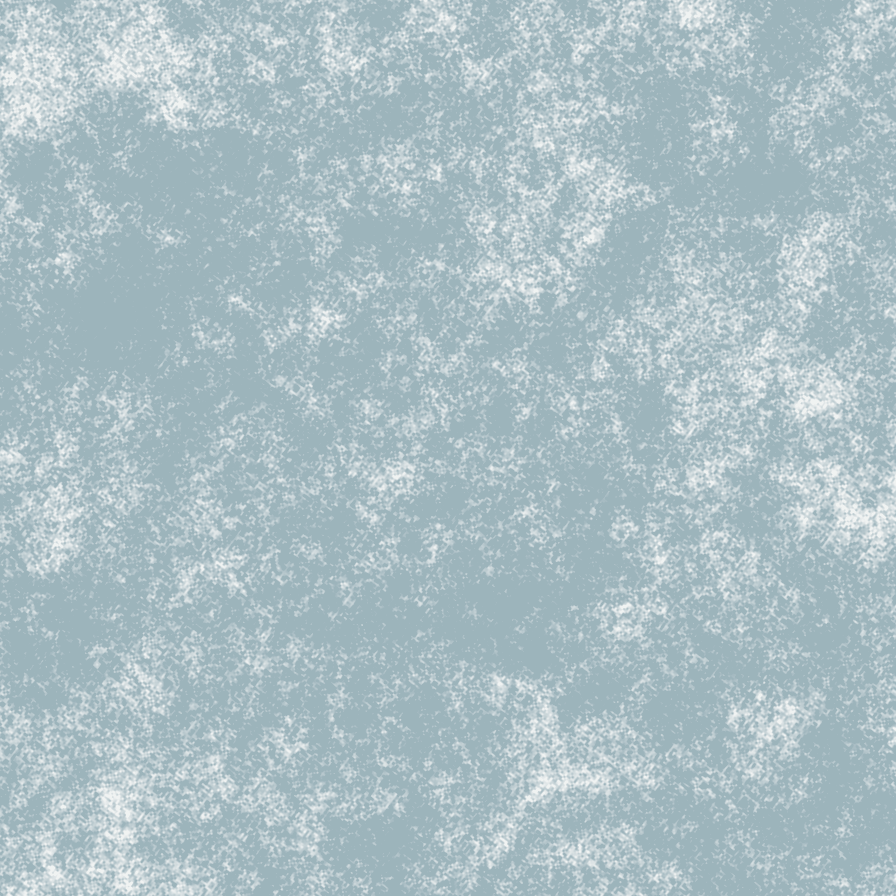
A WebGL 1 fragment shader for this texture:

```glsl
precision highp float;
// Pale frosted blue-grey surface with clumped white speckles.

uniform vec2 u_resolution;

const vec3 SLATE_BLUE = vec3(0.613, 0.704, 0.735);
const vec3 FROST_WHITE = vec3(0.943, 0.951, 0.950);

const int CLOUD_OCTAVES = 6;
const float CLOUD_SCALE = 6.0;    // largest clumps per canvas height
const float CLOUD_GAIN = 0.95;    // amplitude kept by each finer octave
const float GRAIN_SCALE = 390.0;  // speckles per canvas height
const float NOISE_DEVIATION = 0.2145;

// Rotates and doubles the domain, so that lattices never line up.
const mat2 OCTAVE_TURN = mat2(1.6, 1.2, -1.2, 1.6);
const mat2 GRAIN_TURN = mat2(0.8, 0.6, -0.6, 0.8);

float hash(vec2 cell) {
  vec3 p = fract(cell.xyx * 0.1031);
  p += dot(p, p.yzx + 33.33);
  return fract((p.x + p.y) * p.z);
}

// Smooth value noise with zero mean and roughly unit deviation.
float unitNoise(vec2 p) {
  vec2 cell = floor(p);
  vec2 f = fract(p);
  vec2 blend = f * f * (3.0 - 2.0 * f);
  float low = mix(hash(cell), hash(cell + vec2(1.0, 0.0)), blend.x);
  float high = mix(hash(cell + vec2(0.0, 1.0)), hash(cell + 1.0), blend.x);
  return (mix(low, high, blend.y) - 0.5) / NOISE_DEVIATION;
}

// Sum of octaves, rescaled to unit deviation.
float clouds(vec2 p, float gain) {
  float sum = 0.0;
  float power = 0.0;
  float amplitude = 1.0;
  for (int i = 0; i < CLOUD_OCTAVES; i++) {
    sum += amplitude * unitNoise(p);
    power += amplitude * amplitude;
    amplitude *= gain;
    p = OCTAVE_TURN * p + vec2(17.3, 41.7);
  }
  return sum / sqrt(power);
}

// Share of white: clumps and speckles above a bare floor.
float frostCover(vec2 uv) {
  float clump = clouds(uv * CLOUD_SCALE + vec2(5.2, 9.4), CLOUD_GAIN);
  float grain = unitNoise(GRAIN_TURN * uv * GRAIN_SCALE + vec2(71.6, 23.1));
  float signal = 0.77 * clump + 0.64 * grain;
  return clamp(0.105 + 0.353 * signal, 0.0, 1.0);
}

void main() {
  vec2 uv = gl_FragCoord.xy / u_resolution.y;
  gl_FragColor = vec4(mix(SLATE_BLUE, FROST_WHITE, frostCover(uv)), 1.0);
}
```
